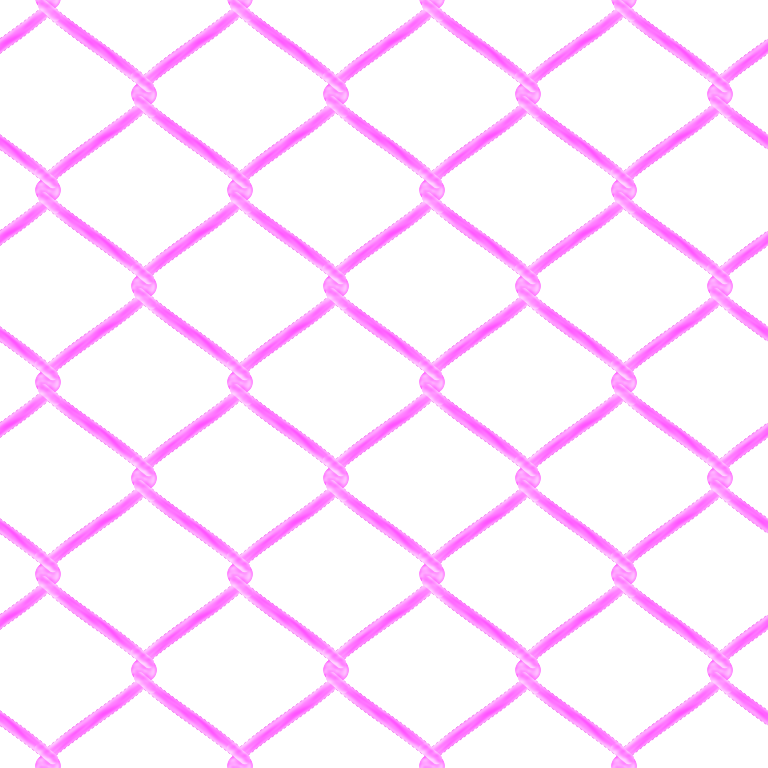
Reproduce this pattern procedurally as a three.js fragment shader.

```glsl
// Pink chain-link mesh on white, four by four repeats of a diamond with two knots.
// Each half repeat holds one rising or falling wire; knots sit on alternate corners.
// Shading and noise use coordinates local to the wire and knot, so every edge wraps.

varying vec2 vUv;

vec2 hashGradient(vec2 cell) {
  float angle = 6.2832 * fract(sin(dot(cell, vec2(127.1, 311.7))) * 4375.85);
  return vec2(cos(angle), sin(angle));
}

float gradientNoise(vec2 p) {
  vec2 i = floor(p), f = fract(p);
  vec2 u = f * f * (3.0 - 2.0 * f);
  float a = dot(hashGradient(i), f);
  float b = dot(hashGradient(i + vec2(1, 0)), f - vec2(1, 0));
  float c = dot(hashGradient(i + vec2(0, 1)), f - vec2(0, 1));
  float d = dot(hashGradient(i + vec2(1, 1)), f - vec2(1, 1));
  return mix(mix(a, b, u.x), mix(c, d, u.x), u.y);
}

float capsule(vec2 p, vec2 a, vec2 b, float radius) {
  vec2 ab = b - a;
  float t = clamp(dot(p - a, ab) / dot(ab, ab), 0.0, 1.0);
  return length(p - a - ab * t) - radius;
}

float coverage(float dist, float pixel) {
  return 1.0 - smoothstep(-0.5 * pixel, 0.5 * pixel, dist);
}

// Green level across a wire: a deep core between two paler edges
float wireShade(float across, float streak) {
  float paleTop = smoothstep(-0.15, 0.9, across);
  float paleBottom = 1.0 - smoothstep(-1.0, -0.4, across);
  return 0.39 + 0.29 * paleTop + 0.2 * paleBottom + 0.16 * streak;
}

void main() {
  vec2 halfCell = vUv * 8.0 - vec2(0.5, 0.02);
  float pixel = fwidth(vUv.x) * 8.0;
  vec2 local = fract(halfCell) - 0.5;
  vec2 index = floor(halfCell);
  float side = 1.0 - 2.0 * mod(index.x + index.y, 2.0);

  // Mirror falling wires so that all of them rise
  vec2 p = vec2(local.x * side, local.y);
  float offset = (p.y - 0.71 * p.x - 0.2 * p.x * p.x * p.x) * 0.8;
  float across = offset / 0.064;

  // Wire with a finely beaded edge
  float bead = 0.5 + 0.5 * sin(local.x * 6.2832 * 24.0);
  float wireDist = abs(offset) - 0.061 - 0.007 * bead;
  float streak = gradientNoise(vec2(p.x * 7.0 + side * 9.0, across * 1.6));
  float green = wireShade(across * side, streak);
  green += 0.12 * smoothstep(0.25, 0.5, abs(p.x));
  vec3 wire = vec3(1.0, green, 1.0);
  float rim = bead * smoothstep(0.82, 1.0, abs(across));
  wire = mix(wire, vec3(0.85, 0.35, 0.85), 0.45 * rim);
  vec3 color = mix(vec3(1.0), wire, coverage(wireDist, pixel));

  // Offset from the nearest knot, unmirrored
  vec2 knot = p - 0.5 * sign(p.x + p.y + 0.00001);
  knot.x *= side;
  float grain = gradientNoise(knot * vec2(16.0, 22.0) + 5.0);

  // Pale round loop of the knot
  float loopDist = length(knot * vec2(0.98, 1.04)) - 0.131;
  float overDist = min(capsule(knot, vec2(-0.08, 0.185), vec2(0.05, 0.075), 0.056),
                       capsule(knot, vec2(-0.05, -0.075), vec2(0.08, -0.185), 0.056));
  float loopGreen = 0.67 + 0.16 * grain;
  loopGreen -= 0.13 * (1.0 - smoothstep(0.0, 0.04, overDist));
  loopGreen -= 0.14 * smoothstep(-0.035, 0.0, loopDist);
  color = mix(color, vec3(1.0, loopGreen, 1.0), coverage(loopDist, pixel));

  // Falling strands crossing over the loop, above and below its centre
  float strandSide = knot.y > 0.0 ? 1.0 : -1.0;
  vec2 strand = knot - strandSide * vec2(-0.015, 0.13);
  float strandAcross = dot(strand, vec2(0.646, 0.763)) / 0.056;
  float strandGreen = wireShade(-strandAcross, grain) + 0.11;
  color = mix(color, vec3(1.0, strandGreen, 1.0), coverage(overDist, pixel));

  gl_FragColor = vec4(color, 1.0);
}
```
